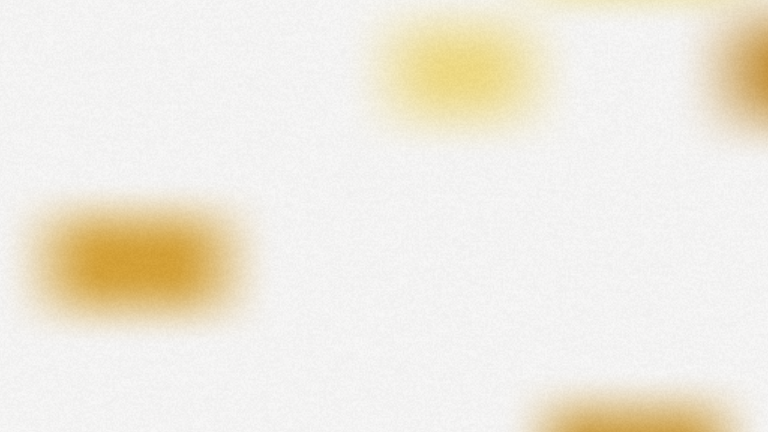
Reproduce this background procedurally as a Shadertoy shader.

```glsl
const vec3 PAPER = vec3(0.955, 0.953, 0.951);
const vec3 PALE = vec3(0.92, 0.86, 0.55);
const vec3 YELLOW = vec3(0.93, 0.85, 0.52);
const vec3 BRONZE = vec3(0.75, 0.53, 0.15);
const vec3 AMBER = vec3(0.83, 0.63, 0.22);
const vec3 OCHRE = vec3(0.79, 0.59, 0.20);

const float GRAIN_CELLS = 288.0;   // grain cells per canvas height
const float GRAIN_AMOUNT = 0.035;
const float FIBRE_AMOUNT = 0.008;

// Positions and sizes are in canvas heights.
struct Glow {
    vec2 center;
    vec2 halfSize;
    vec2 blur;
    vec3 color;
};

const int GLOW_COUNT = 5;
const Glow GLOWS[GLOW_COUNT] = Glow[](
    Glow(vec2(1.48, 1.08), vec2(0.25, 0.075), vec2(0.13, 0.075), PALE),
    Glow(vec2(1.068, 0.833), vec2(0.155, 0.105), vec2(0.13, 0.10), YELLOW),
    Glow(vec2(1.86, 0.835), vec2(0.16, 0.115), vec2(0.15, 0.105), BRONZE),
    Glow(vec2(0.318, 0.391), vec2(0.20, 0.105), vec2(0.13, 0.09), AMBER),
    Glow(vec2(1.47, -0.055), vec2(0.205, 0.105), vec2(0.11, 0.095), OCHRE)
);

float hash(vec2 cell) {
    vec3 q = fract(cell.xyx * 0.1031);
    q += dot(q, q.yzx + 33.33);
    return fract((q.x + q.y) * q.z);
}

float valueNoise(vec2 p) {
    vec2 cell = floor(p);
    vec2 f = fract(p);
    f = f * f * (3.0 - 2.0 * f);
    float low = mix(hash(cell), hash(cell + vec2(1.0, 0.0)), f.x);
    float high = mix(hash(cell + vec2(0.0, 1.0)), hash(cell + 1.0), f.x);
    return mix(low, high, f.y);
}

// Coverage of a softly blurred rectangle
float glowCoverage(vec2 p, Glow glow) {
    vec2 d = abs(p - glow.center);
    vec2 inner = glow.halfSize - glow.blur;
    vec2 outer = glow.halfSize + glow.blur;
    vec2 fade = 1.0 - smoothstep(inner, outer, d);
    return fade.x * fade.y;
}

void mainImage(out vec4 fragColor, in vec2 fragCoord) {
    vec2 p = fragCoord / iResolution.y;
    vec3 color = PAPER;

    // Warm glows
    for (int i = 0; i < GLOW_COUNT; i++) {
        color = mix(color, GLOWS[i].color, glowCoverage(p, GLOWS[i]));
    }

    // Paper grain with faint fibres
    float grain = valueNoise(p * GRAIN_CELLS) - 0.5;
    float fibre = valueNoise(p * GRAIN_CELLS * vec2(0.12, 0.6)) - 0.5;
    color += grain * GRAIN_AMOUNT + fibre * FIBRE_AMOUNT;

    fragColor = vec4(clamp(color, 0.0, 1.0), 1.0);
}
```
